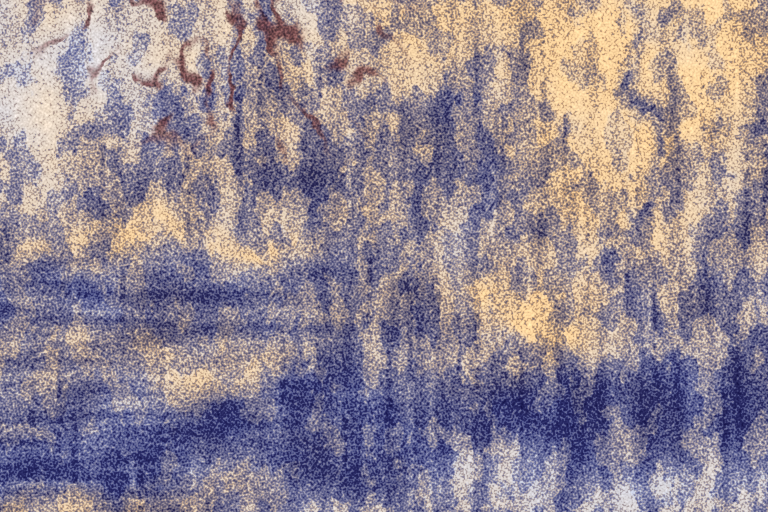
A WebGL 2 fragment shader for this texture:

```glsl
#version 300 es
precision highp float;
// Weathered plaster: flaking cream paint, rust veins, drips and blue-violet grime.
uniform vec2 u_resolution;
out vec4 fragColor;

const vec3 PALETTE[6] = vec3[6](
    vec3(0.19, 0.18, 0.35), vec3(0.35, 0.34, 0.47), vec3(0.46, 0.43, 0.51),
    vec3(0.59, 0.55, 0.60), vec3(0.72, 0.64, 0.60), vec3(0.87, 0.81, 0.75));
const float STOPS[6] = float[6](-1.85, -1.1, -0.44, 0.15, 0.68, 1.35);
const vec3 RUST = vec3(0.38, 0.21, 0.23);

float hash(vec2 cell) {
    vec3 q = fract(cell.xyx * vec3(0.1031, 0.1030, 0.0973));
    q += dot(q, q.yzx + 33.33);
    return fract((q.x + q.y) * q.z);
}

float cornerSlope(vec2 cell, vec2 offset) {
    float angle = 6.2832 * hash(cell);
    return dot(vec2(cos(angle), sin(angle)), offset);
}

// Gradient noise, roughly -1 to 1
float noise(vec2 p) {
    vec2 i = floor(p), f = fract(p), e = vec2(1.0, 0.0);
    vec2 w = f * f * f * (f * (f * 6.0 - 15.0) + 10.0);
    float low = mix(cornerSlope(i, f), cornerSlope(i + e, f - e), w.x);
    float high = mix(cornerSlope(i + e.yx, f - e.yx), cornerSlope(i + 1.0, f - 1.0), w.x);
    return 1.5 * mix(low, high, w.y);
}

float fbm(vec2 p) {
    float sum = 0.0, amplitude = 0.5;
    for (int i = 0; i < 5; i++) {
        sum += amplitude * noise(p);
        p = p * 2.03 + vec2(17.3, 9.1);
        amplitude *= 0.5;
    }
    return sum;
}

vec2 rotate(vec2 p, float a) {
    return mat2(cos(a), sin(a), -sin(a), cos(a)) * p;
}

float glow(vec2 p, vec2 center, vec2 radius) {
    vec2 d = (p - center) / radius;
    return exp(-dot(d, d));
}

// Broad stains: x is lightness, y is warmth
vec2 stains(vec2 p) {
    vec2 s = vec2(-0.12, mix(-0.55, 0.25, smoothstep(0.05, 0.75, p.y)));
    // pale and cream paint
    s += vec2(1.3, -1.0) * glow(p, vec2(0.04, 0.88), vec2(0.25, 0.20));
    s += vec2(0.7, -0.3) * glow(p, vec2(0.45, 0.95), vec2(0.35, 0.20));
    s += vec2(1.1, 0.8) * glow(p, vec2(1.15, 0.75), vec2(0.17, 0.30));
    s += vec2(1.2, 0.7) * glow(p, vec2(1.42, 1.00), vec2(0.20, 0.30));
    s += vec2(0.7, 0.6) * glow(p, vec2(0.90, 0.95), vec2(0.20, 0.12));
    s += vec2(0.8, 1.3) * glow(p, vec2(1.04, 0.38), vec2(0.12, 0.08));
    // level bands
    s += vec2(0.8, 0.7) * glow(p, vec2(0.35, 0.54), vec2(0.35, 0.03));
    s += vec2(0.8, 0.9) * glow(p, vec2(0.38, 0.30), vec2(0.28, 0.07));
    s += vec2(0.8, -0.1) * glow(p, vec2(1.20, 0.02), vec2(0.50, 0.05));
    s += vec2(0.2, 1.1) * glow(p, vec2(0.15, 0.01), vec2(0.35, 0.05));
    // grime
    s += vec2(-0.7, -0.5) * glow(p, vec2(0.20, 0.42), vec2(0.40, 0.07));
    s += vec2(-0.8, -0.4) * glow(p, vec2(0.80, 0.17), vec2(0.80, 0.12));
    s += vec2(-0.5, -0.4) * glow(p, vec2(0.10, 0.12), vec2(0.30, 0.06));
    s += vec2(-0.8, -0.7) * glow(p, vec2(0.96, 0.72), vec2(0.10, 0.12));
    s += vec2(-1.2, -0.8) * glow(p, vec2(1.25, 0.80), vec2(0.022, 0.40));
    return s;
}

// Thin broken runs, one per jittered column
float drips(vec2 p, float columns, float seed) {
    float column = floor(p.x * columns);
    float pick = hash(vec2(column, seed));
    float middle = (column + 0.3 + 0.4 * pick) / columns;
    float x = p.x - middle + 0.004 * noise(vec2(p.y * 30.0, column));
    float top = hash(vec2(column, seed + 7.0));
    float span = smoothstep(top - 0.25, top - 0.1, p.y) * smoothstep(top + 0.03, top, p.y);
    float breaks = smoothstep(-0.2, 0.2, noise(vec2(column * 3.7, p.y * 70.0)));
    return smoothstep(0.008, 0.002, abs(x)) * span * breaks;
}

float veins(vec2 p) {
    vec2 bent = p + 0.035 * vec2(fbm(p * 14.0), fbm(p * 14.0 + 40.0));
    float ridge = abs(noise(bent * vec2(11.0, 7.0) + 3.0));
    float broken = smoothstep(-0.15, 0.15, fbm(p * 9.0 + 21.0));
    return smoothstep(0.13, 0.03, ridge) * broken;
}

vec3 ramp(float tone) {
    vec3 color = PALETTE[0];
    for (int i = 1; i < 6; i++)
        color = mix(color, PALETTE[i], smoothstep(STOPS[i - 1], STOPS[i], tone));
    return color + 0.06 * (max(tone - STOPS[5], 0.0) + min(tone - STOPS[0], 0.0));
}

void main() {
    vec2 p = gl_FragCoord.xy / u_resolution.y;
    vec2 warped = p + 0.14 * vec2(fbm(p * 5.0), fbm(p * 5.0 + 31.0));
    vec2 stain = stains(warped);

    // Flakes, upright runs above and level smears at lower left
    float flake = smoothstep(-0.05, 0.1, fbm(p * vec2(17.0, 11.0)) + 0.12 * stain.x);
    float smear = smoothstep(0.9, 0.3, p.x) * smoothstep(0.6, 0.45, p.y);
    float streak = mix(fbm(p * vec2(24.0, 3.0) + 5.0), fbm(p * vec2(4.0, 32.0)), smear);
    float tone = stain.x + mix(0.95, 0.5, smear) * (flake - 0.5) + 1.5 * streak;
    tone += 1.3 * fbm(p * 7.0 + 60.0);
    tone += 0.8 * drips(p, 17.0, 2.0) - 0.9 * drips(p, 23.0, 5.0);

    // Sandy grain
    float grain = noise(rotate(p, 0.6) * 225.0) + 0.6 * noise(rotate(p, 1.1) * 115.0);
    tone += 1.45 * grain;

    float rustZone = glow(warped, vec2(0.45, 0.93), vec2(0.33, 0.20));
    float rust = veins(p) * smoothstep(0.15, 0.55, rustZone);
    float warmth = clamp(stain.y + 0.5 * (flake - 0.5) + 0.8 * fbm(p * 6.0 + 80.0), -1.2, 1.3);
    vec3 color = ramp(tone) * (1.0 + warmth * vec3(0.08, 0.0, -0.15));
    color = mix(color, RUST * (1.0 + 0.45 * grain), 0.8 * rust);
    fragColor = vec4(clamp(color, 0.0, 1.0), 1.0);
}
```
